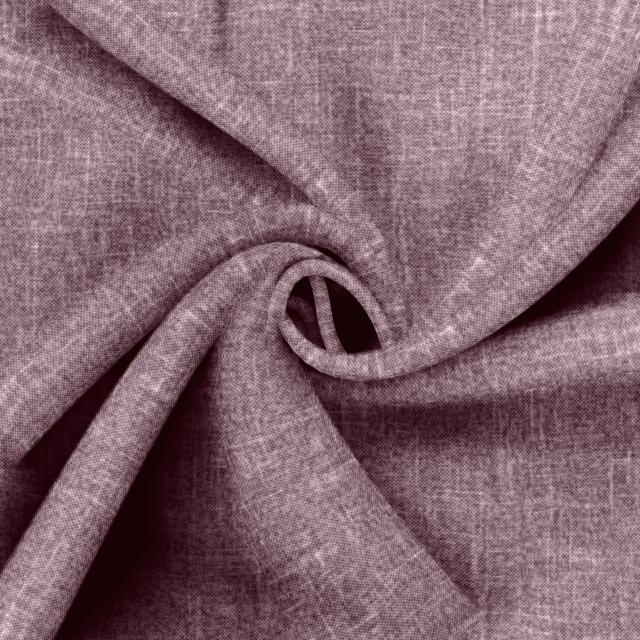
A WebGL 1 fragment shader for this texture:

```glsl
precision highp float;
uniform vec2 u_resolution;

float lum;   // brightness of the topmost cloth
vec2 cloth;  // its thread coordinates

float hash(vec2 p) {
  return fract(sin(dot(p, vec2(127.1, 311.7))) * 43758.5453);
}

float noise(vec2 p) {
  vec2 i = floor(p), f = fract(p);
  f *= f * (3.0 - 2.0 * f);
  return mix(mix(hash(i), hash(i + vec2(1, 0)), f.x),
             mix(hash(i + vec2(0, 1)), hash(i + 1.0), f.x), f.y);
}

// Soft rotated ellipse
float glow(vec2 p, vec2 center, vec2 radius, float angle) {
  float c = cos(angle), s = sin(angle);
  p -= center;
  vec2 q = vec2(c * p.x + s * p.y, c * p.y - s * p.x) / radius;
  return exp(-dot(q, q));
}

// Signed distance, parameter and arc length at the nearest curve point
vec3 nearest(vec2 p, vec2 a, vec2 b, vec2 c, vec2 d) {
  vec2 q = a;
  vec3 hit = vec3(9, 0, 0);
  float best = 9.0, arc = 0.0;
  for (int i = 1; i <= 24; i++) {
    float t = float(i) / 24.0, u = 1.0 - t;
    vec2 r = u * u * u * a + 3.0 * u * t * (u * b + t * c) + t * t * t * d;
    vec2 e = r - q, k = p - q;
    float h = clamp(dot(k, e) / dot(e, e), 0.0, 1.0);
    float dist = length(k - e * h);
    if (dist < best) {
      best = dist;
      float side = e.x * k.y < e.y * k.x ? -1.0 : 1.0;
      hit = vec3(dist * side, t + (h - 1.0) / 24.0, arc + h * length(e));
    }
    arc += length(e);
    q = r;
  }
  return hit;
}

// Fold: tone is level, tilt, roundness; shadow and soft are right, left side
void fold(vec2 p, vec2 a, vec2 b, vec2 c, vec2 d, vec2 width, vec3 tone, vec2 shadow, vec2 soft) {
  vec3 hit = nearest(p, a, b, c, d);
  float w = mix(width.x, width.y, hit.y);
  float x = hit.x / w;
  float gap = max(abs(hit.x) - w, 0.0);
  float ends = smoothstep(0.0, 0.04, hit.y) * (1.0 - smoothstep(0.92, 1.0, hit.y));
  lum *= 1.0 - ends * (x < 0.0 ? shadow.x : shadow.y) * exp(-gap / (0.012 + 0.6 * w));
  float mask = ends * smoothstep(-1.0, soft.x - 1.0, x) * (1.0 - smoothstep(1.0 - soft.y, 1.0, x));
  x = clamp(x, -1.0, 1.0);
  lum = mix(lum, tone.x + tone.y * x - tone.z * x * x, mask);
  if (mask > 0.5) cloth = vec2(hit.z, w * asin(x) * 0.8);
}

// Fine crossed threads with pale slubs
float weave(vec2 q) {
  q += 0.012 * vec2(noise(q * 9.0), noise(q * 9.0 + 40.0));
  vec2 wave = sin(q * 1120.0);
  float grain = noise(q * vec2(330, 150)) + noise(q * vec2(150, 330) + 70.0) - 1.0;
  float slub = pow(noise(q * vec2(190, 14)), 5.0) + pow(noise(q * vec2(14, 190) + 90.0), 5.0);
  return 0.09 * wave.x * wave.y + 0.17 * grain + 0.15 * slub - 0.045;
}

void main() {
  vec2 p = gl_FragCoord.xy / u_resolution;
  cloth = p + 0.02 * vec2(noise(p * 4.0), noise(p * 4.0 + 20.0));

  // Loose cloth behind the folds
  lum = 0.59 + 0.07 * (noise(p * vec2(5, 4)) - 0.5);
  lum += 0.07 * glow(p, vec2(0.85, 0.9), vec2(0.3, 0.2), 0.9);
  lum += 0.08 * glow(p, vec2(0.68, 0.22), vec2(0.2, 0.06), -0.75);
  lum -= 0.13 * glow(p, vec2(0.2, 0.65), vec2(0.14, 0.06), 0.9);
  lum -= 0.1 * glow(p, vec2(0.1, 0.96), vec2(0.2, 0.04), -0.6);
  lum -= 0.2 * glow(p, vec2(0.345, 0.98), vec2(0.012, 0.07), 0.0);
  lum -= 0.12 * glow(p, vec2(0.57, 0.77), vec2(0.17, 0.04), -1.2);
  lum -= 0.12 * glow(p, vec2(0.72, 0.65), vec2(0.15, 0.06), 1.0);
  lum -= 0.36 * glow(p, vec2(0.92, 0.59), vec2(0.22, 0.07), 0.7);
  lum -= 0.24 * glow(p, vec2(0.66, 0.335), vec2(0.2, 0.045), 0.05);
  lum -= 0.12 * glow(p, vec2(0.98, 0.33), vec2(0.2, 0.1), 0.2);
  lum -= 0.2 * glow(p, vec2(0.02, 0.2), vec2(0.12, 0.07), 1.0);
  lum -= 0.36 * glow(p, vec2(0.2, 0.17), vec2(0.34, 0.13), 1.0);
  lum -= 0.12 * glow(p, vec2(0.35, 0.03), vec2(0.2, 0.1), 0.0);

  // Long folds sweeping into the swirl
  fold(p, vec2(-0.06, 0.93), vec2(0.12, 0.85), vec2(0.3, 0.8), vec2(0.44, 0.66),
       vec2(0.08, 0.05), vec3(0.64, 0.02, 0.1), vec2(0), vec2(1));
  lum -= 0.27 * glow(p, vec2(0.33, 0.79), vec2(0.13, 0.035), -0.7);
  fold(p, vec2(0.1, 1.05), vec2(0.32, 0.83), vec2(0.63, 0.74), vec2(0.622, 0.43),
       vec2(0.062, 0.021), vec3(0.62, 0.01, 0.15), vec2(0.4, 0.05), vec2(0.12, 0.6));
  fold(p, vec2(-0.05, 0.31), vec2(0.25, 0.62), vec2(0.57, 0.82), vec2(0.6, 0.48),
       vec2(0.085, 0.02), vec3(0.63, 0.03, 0.17), vec2(0.6, 0.05), vec2(0.1, 0.8));
  fold(p, vec2(-0.02, -0.06), vec2(0.25, 0.42), vec2(0.4, 0.8), vec2(0.6, 0.47),
       vec2(0.07, 0.016), vec3(0.62, 0.09, 0.2), vec2(0.6, 0.4), vec2(0.15, 0.15));
  fold(p, vec2(1.08, 0.48), vec2(0.85, 0.47), vec2(0.65, 0.35), vec2(0.43, 0.42),
       vec2(0.085, 0.028), vec3(0.66, -0.06, 0.13), vec2(0.3, 0.2), vec2(0.4, 0.6));
  fold(p, vec2(0.5, 0.585), vec2(0.3, 0.55), vec2(0.4, 0.25), vec2(0.66, -0.1),
       vec2(0.015, 0.17), vec3(0.58, 0.03, 0.11), vec2(0.15, 0.4), vec2(0.5, 0.06));
  lum -= 0.13 * glow(p, vec2(0.45, 0.08), vec2(0.2, 0.05), -0.3);

  // Hollow center
  vec2 h = p - vec2(0.518, 0.515);
  h = vec2(0.77 * h.x - 0.64 * h.y, 0.64 * h.x + 0.77 * h.y) / vec2(0.105, 0.072);
  float hollow = 1.0 - smoothstep(0.9, 1.0, length(h));
  float depth = 0.48 - 0.6 * glow(p, vec2(0.467, 0.552), vec2(0.032, 0.042), 0.0)
              - 0.65 * glow(p, vec2(0.553, 0.495), vec2(0.03, 0.045), 0.3);
  lum = mix(lum, depth, hollow);
  fold(p, vec2(0.44, 0.525), vec2(0.49, 0.54), vec2(0.49, 0.48), vec2(0.51, 0.42),
       vec2(0.012, 0.016), vec3(0.42, 0.03, 0.17), vec2(0.3), vec2(0.2));
  fold(p, vec2(0.48, 0.595), vec2(0.52, 0.53), vec2(0.49, 0.48), vec2(0.55, 0.42),
       vec2(0.013, 0.014), vec3(0.58, -0.03, 0.24), vec2(0.5), vec2(0.2));

  // Broad sheet edge, then the rim and the fold leaving it
  fold(p, vec2(0.98, 1.06), vec2(0.82, 0.6), vec2(0.7, 0.52), vec2(0.62, 0.45),
       vec2(0.09, 0.02), vec3(0.65, 0.0, 0.06), vec2(0, 0.25), vec2(1, 0.15));
  fold(p, vec2(0.43, 0.44), vec2(0.41, 0.68), vec2(0.6, 0.58), vec2(0.613, 0.43),
       vec2(0.015, 0.013), vec3(0.61, 0.05, 0.18), vec2(0.35, 0.1), vec2(0.1, 0.4));
  fold(p, vec2(1.06, 0.86), vec2(0.85, 0.5), vec2(0.5, 0.29), vec2(0.432, 0.53),
       vec2(0.055, 0.01), vec3(0.61, -0.04, 0.15), vec2(0.1, 0.5), vec2(0.35, 0.12));

  // Contrast, threads fading in deep shadow, and tint
  lum = 0.525 + 1.25 * (lum - 0.49);
  lum += weave(cloth) * smoothstep(0.0, 0.5, lum);
  lum = clamp(lum, 0.09, 1.0);
  gl_FragColor = vec4(max(lum - vec3(0.0, 0.14, 0.1) + vec3(0, 0.05, 0.05) * lum, 0.01), 1.0);
}
```
